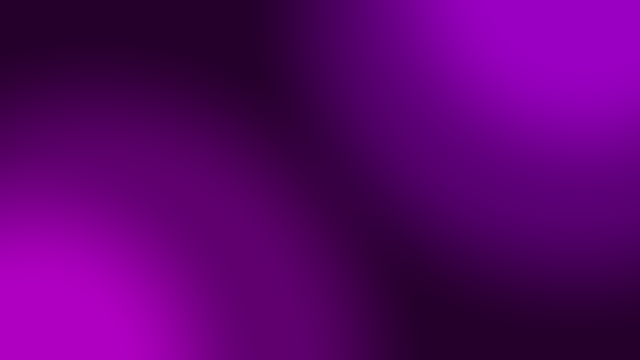
Write a WebGL 2 fragment shader that draws this background.

```glsl
#version 300 es
precision highp float;
// Two soft violet glows in opposite corners over a dark plum backdrop.

uniform vec2 u_resolution;
out vec4 outColor;

const float ASPECT = 16.0 / 9.0;
const vec3 PLUM = vec3(0.142, 0.0, 0.167);
const vec3 MAGENTA_HALO = vec3(0.375, 0.0, 0.435);
const vec3 MAGENTA_CORE = vec3(0.685, 0.0, 0.755);
const vec3 VIOLET_HALO = vec3(0.355, 0.0, 0.455);
const vec3 VIOLET_CORE = vec3(0.600, 0.0, 0.755);

// Soft disc: 1 inside, 0 outside, half strength at the radius.
float softDisc(vec2 p, vec2 center, float radius, float blur) {
    return 1.0 - smoothstep(radius - blur, radius + blur, length(p - center));
}

// Lays a wide halo and then a brighter core over the base colour.
vec3 addGlow(vec3 base, float halo, vec3 haloColor, float core, vec3 coreColor) {
    return mix(mix(base, haloColor, halo), coreColor, core);
}

void main() {
    // Height spans 0 to 1, width spans 0 to ASPECT.
    vec2 p = gl_FragCoord.xy / u_resolution * vec2(ASPECT, 1.0);

    // Lower left glow
    float lowHalo = softDisc(p, vec2(0.266, -0.02), 0.74, 0.21);
    float lowCore = softDisc(p, vec2(0.09, -0.04), 0.44, 0.20);

    // Upper right glow
    float highHalo = softDisc(p, vec2(1.60, 0.98), 0.735, 0.21);
    float highCore = softDisc(p, vec2(1.62, 1.09), 0.475, 0.20);

    vec3 color = addGlow(PLUM, lowHalo, MAGENTA_HALO, lowCore, MAGENTA_CORE);
    color = addGlow(color, highHalo, VIOLET_HALO, highCore, VIOLET_CORE);

    outColor = vec4(color, 1.0);
}
```
